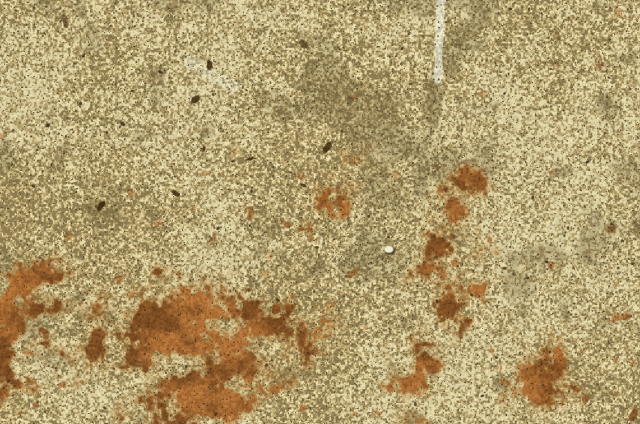
Give the GLSL for this texture, as a WebGL 2 fragment shader.

```glsl
#version 300 es
precision highp float;
// Weathered sandy concrete with rust stains, grime, dark chips and pits.

uniform vec2 u_resolution;
out vec4 fragColor;

const vec3 SAND_DARK  = vec3(0.59, 0.52, 0.34);
const vec3 SAND_MID   = vec3(0.73, 0.65, 0.44);
const vec3 SAND_LIGHT = vec3(0.82, 0.78, 0.61);
const vec3 OCHRE      = vec3(0.67, 0.50, 0.26);
const vec3 RUST_LIGHT = vec3(0.68, 0.41, 0.18);
const vec3 RUST_DARK  = vec3(0.45, 0.25, 0.09);
const vec3 GRIME      = vec3(0.45, 0.39, 0.24);
const vec3 CHIP       = vec3(0.22, 0.14, 0.04);
const vec3 PIT        = vec3(0.24, 0.19, 0.11);
const vec3 CHALK      = vec3(0.87, 0.86, 0.77);
const float GRAIN_GAIN = 1.7;
const float GRAIN_FREQ = 190.0;
const float PIT_FREQ = 85.0;
const float STAIN_LEAN = 0.3;

// Rust stains: centre, radii
const int STAINS = 9;
const vec4 STAIN[STAINS] = vec4[](
  vec4(0.46, 0.22, 0.25, 0.11), vec4(0.50, 0.07, 0.15, 0.10),
  vec4(1.05, 0.44, 0.045, 0.15), vec4(1.065, 0.29, 0.075, 0.11),
  vec4(0.985, 0.14, 0.05, 0.10), vec4(0.0, 0.20, 0.10, 0.14),
  vec4(0.775, 0.54, 0.05, 0.08), vec4(1.29, 0.11, 0.08, 0.07),
  vec4(0.07, 0.35, 0.07, 0.04));

float hash(vec2 p) {
  vec3 q = fract(p.xyx * 0.1031);
  q += dot(q, q.yzx + 33.33);
  return fract((q.x + q.y) * q.z);
}

float noise(vec2 p) {
  vec2 i = floor(p), f = fract(p);
  f = f * f * (3.0 - 2.0 * f);
  return mix(mix(hash(i), hash(i + vec2(1, 0)), f.x),
             mix(hash(i + vec2(0, 1)), hash(i + vec2(1, 1)), f.x), f.y);
}

float fbm(vec2 p) {
  float sum = 0.0, amp = 0.5;
  for (int i = 0; i < 5; i++) {
    sum += amp * noise(p);
    p = mat2(1.6, 1.2, -1.2, 1.6) * p + 7.3;
    amp *= 0.5;
  }
  return sum / 0.97;
}

// Scattered ellipses on a jittered grid; size and soft are in cells
float spots(vec2 p, float freq, float share, float size, float stretch, float soft) {
  vec2 g = p * freq, cell = floor(g);
  float mask = 0.0;
  for (int y = -1; y <= 1; y++)
  for (int x = -1; x <= 1; x++) {
    vec2 id = cell + vec2(x, y);
    if (hash(id + freq) > share) continue;
    vec2 d = g - id - vec2(hash(id + 17.3), hash(id + 41.7));
    float a = 6.2832 * hash(id + 5.1);
    d = mat2(cos(a), -sin(a), sin(a), cos(a)) * d;
    d.y *= stretch;
    float r = size * mix(0.35, 1.0, hash(id + 71.9));
    mask = max(mask, 1.0 - smoothstep(r - soft, r + soft, length(d)));
  }
  return mask;
}

float segment(vec2 p, vec2 a, vec2 b) {
  vec2 d = b - a;
  return length(p - a - d * clamp(dot(p - a, d) / dot(d, d), 0.0, 1.0));
}

void main() {
  vec2 p = gl_FragCoord.xy / u_resolution.y;
  float px = 1.0 / u_resolution.y;
  float rough = noise(p * 90.0) - 0.5;
  float blotch = fbm(p * 22.0) - 0.5;
  vec2 warp = vec2(fbm(p * 14.0), fbm(p * 14.0 + 31.0)) - 0.5;
  vec2 q = p + warp * 0.06;

  // Sandy grain over broad tonal drift
  float grain = 0.6 * noise(p * GRAIN_FREQ) + 0.4 * noise(p * GRAIN_FREQ * 1.75 + 9.0) - 0.5;
  float tone = 0.52 + grain * GRAIN_GAIN + (fbm(p * 4.0 + 3.0) - 0.5) * 0.9 + blotch * 0.4;
  tone += 0.1 * smoothstep(0.5, 0.0, length(p - vec2(1.15, 0.15)));
  vec3 col = mix(SAND_DARK, SAND_MID, smoothstep(0.12, 0.5, tone));
  col = mix(col, SAND_LIGHT, smoothstep(0.5, 0.88, tone));

  // Olive grime: drips, a worn seam and faint patches
  float seam = min(segment(q, vec2(1.0, 0.55), vec2(1.02, 0.8)),
                   segment(q, vec2(1.06, 0.85), vec2(1.15, 0.98)));
  float grime = 0.6 * smoothstep(0.03, 0.0, seam + blotch * 0.04);
  grime = max(grime, 0.55 * spots(q, 7.0, 0.22, 0.2, 1.4, 0.09));
  grime = max(grime, 0.45 * smoothstep(0.58, 0.72, fbm(p * 8.0 + 50.0)));
  col = mix(col, GRIME, grime * (0.85 + rough * 0.6));

  // Rust: ragged large stains plus small drops
  float field = -1.0;
  for (int i = 0; i < STAINS; i++) {
    vec2 d = q - STAIN[i].xy;
    d.x -= STAIN_LEAN * d.y;
    field = max(field, 1.0 - length(d / STAIN[i].zw));
  }
  float ragged = field + blotch * 2.6 + rough * 0.5;
  float halo = smoothstep(-0.3, 0.4, ragged);
  float rust = smoothstep(0.2, 0.6, ragged);
  float low = smoothstep(0.75, 0.2, p.y);
  float drops = spots(q, 17.0, 0.08 + 0.2 * low, 0.2, 1.3, 0.07) * (0.4 + 0.35 * low);
  rust = max(rust * 0.85, drops);
  col = mix(col, OCHRE, halo * 0.5);
  float depth = smoothstep(0.3, 0.7, fbm(p * 16.0 + 80.0) + rough * 0.2);
  col = mix(col, mix(RUST_LIGHT, RUST_DARK, depth), rust);

  // Chalk streak and pale scrape
  float streak = segment(p + warp * 0.012, vec2(1.033, 0.81), vec2(1.04, 1.02)) + rough * 0.008;
  float scrape = segment(q, vec2(0.45, 0.85), vec2(0.54, 0.79)) + rough * 0.012;
  col = mix(col, CHALK, 0.85 * smoothstep(0.012, 0.007, streak));
  col = mix(col, CHALK, 0.4 * smoothstep(0.022, 0.01, scrape));

  // Dark chips gathered toward the upper left
  float gather = smoothstep(0.6, 0.3, length((p - vec2(0.35, 0.68)) * vec2(0.8, 1.4)));
  float chips = spots(p + warp * 0.035, 11.0, 0.28, 0.15, 1.9, 0.025 + 6.0 * px);
  col = mix(col, CHIP, 0.85 * chips * gather);

  // Relief, then pits at two scales
  col *= 1.0 + grain * 0.35;
  float pits = spots(p, PIT_FREQ, 0.45, 0.22, 1.3, PIT_FREQ * px * 0.5);
  float holes = spots(p, 24.0, 0.09, 0.12, 1.5, 24.0 * px);
  col = mix(col, PIT, max(pits * 0.65, holes * 0.85));

  // Pale pebble with its shadow
  vec2 stone = (p - vec2(0.917, 0.412)) * vec2(0.75, 1.0);
  col = mix(col, PIT, 0.8 * smoothstep(px, -px, length(stone - vec2(0.002, -0.003)) - 0.01));
  col = mix(col, CHALK * 1.08, smoothstep(px, -px, length(stone) - 0.008));

  fragColor = vec4(clamp(col, 0.0, 1.0), 1.0);
}
```
